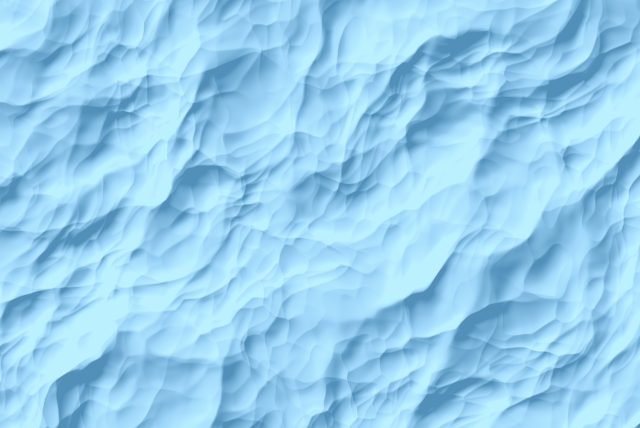
A Shadertoy shader for this texture:

```glsl
const vec3 SHADE = vec3(0.37, 0.61, 0.77);
const vec3 BODY  = vec3(0.62, 0.84, 0.98);
const vec3 LIGHT = vec3(0.715, 0.925, 1.0);
const vec2 LIGHT_DIR = vec2(-0.6, 0.8);
const float TAU = 6.2832;

vec2 hash22(vec2 p) {
    vec3 q = fract(p.xyx * vec3(0.1031, 0.1030, 0.0973));
    q += dot(q, q.yzx + 33.33);
    return fract((q.xx + q.yz) * q.zy);
}

float cornerRamp(vec2 cell, vec2 offset) {
    float angle = TAU * hash22(cell).x;
    return dot(vec2(cos(angle), sin(angle)), offset);
}

float gradientNoise(vec2 p) {
    vec2 i = floor(p), f = p - i;
    vec2 u = f * f * f * (f * (f * 6.0 - 15.0) + 10.0);
    vec2 e = vec2(1.0, 0.0);
    float low  = mix(cornerRamp(i, f), cornerRamp(i + e, f - e), u.x);
    float high = mix(cornerRamp(i + e.yx, f - e.yx), cornerRamp(i + 1.0, f - 1.0), u.x);
    return mix(low, high, u.y);
}

vec2 noiseVector(vec2 p) {
    return vec2(gradientNoise(p), gradientNoise(p + vec2(37.2, 81.7)));
}

// Coordinates along and across a fold direction
vec2 alignToFold(vec2 p, float angle, float stretch) {
    vec2 along = vec2(cos(angle), sin(angle));
    return vec2(dot(p, along) * stretch, dot(p, vec2(-along.y, along.x)));
}

// Smooth minimum of cell bowls: raised creases where the cells meet
float creasedCells(vec2 p, float sharpness) {
    vec2 cell = floor(p);
    float total = 0.0;
    for (int y = -1; y <= 1; y++)
    for (int x = -1; x <= 1; x++) {
        vec2 id = cell + vec2(x, y);
        vec2 rnd = hash22(id);
        vec2 d = id + 0.1 + 0.8 * rnd - p;
        float lift = 0.22 * fract(rnd.x * 7.3 + rnd.y * 3.1);
        total += exp(-sharpness * (dot(d, d) + lift));
    }
    return -log(total) / sharpness;
}

// One generation of folds, crisp in some regions and faint in others
float foldLayer(vec2 p, float angle, float stretch, float freq) {
    float region = gradientNoise(p * (1.2 + 0.15 * freq) + freq * 5.3);
    float crisp = smoothstep(-0.3, 0.3, region);
    vec2 q = alignToFold(p, angle, stretch) * freq;
    float cells = creasedCells(q, mix(8.0, 55.0, crisp)) - 0.25;
    return cells * mix(0.4, 1.15, crisp) / freq;
}

// Long wandering crests
float ridgeLayer(vec2 p, float angle, float stretch, float freq) {
    return -abs(gradientNoise(alignToFold(p, angle, stretch) * freq)) / freq;
}

float paperHeight(vec2 p) {
    p += 0.075 * noiseVector(p * 2.7);
    p += 0.024 * noiseVector(p * 8.5);
    p += 0.007 * noiseVector(p * 24.0);

    float h = 0.45 * ridgeLayer(p, 0.5, 0.55, 5.0)
            + 0.30 * ridgeLayer(p + 4.7, 1.0, 0.7, 12.0);
    float freq = 3.8, amp = 1.0;
    for (int i = 0; i < 4; i++) {
        float n = float(i);
        float angle = 0.85 + 0.45 * sin(n * 2.4);
        h += amp * foldLayer(p + n * 3.7, angle, 0.5 + 0.1 * n, freq);
        freq *= 1.75;
        amp *= 0.74;
    }
    return h;
}

// Rise of the sheet facing the light
float litSlope(vec2 p, float reach) {
    vec2 d = LIGHT_DIR * reach;
    return (paperHeight(p - d) - paperHeight(p + d)) / (2.0 * reach);
}

vec3 paperColor(float tone) {
    vec3 shaded = mix(BODY, SHADE, clamp(-tone / 2.0, 0.0, 1.2));
    return mix(shaded, LIGHT, clamp(tone / 1.5, 0.0, 1.2));
}

void mainImage(out vec4 fragColor, in vec2 fragCoord) {
    vec2 p = fragCoord / iResolution.y + vec2(7.0, 3.0);
    float tone = 1.75 * litSlope(p, 0.0022);
    tone += 0.5 * gradientNoise(p * 1.3);
    fragColor = vec4(paperColor(tone), 1.0);
}
```
